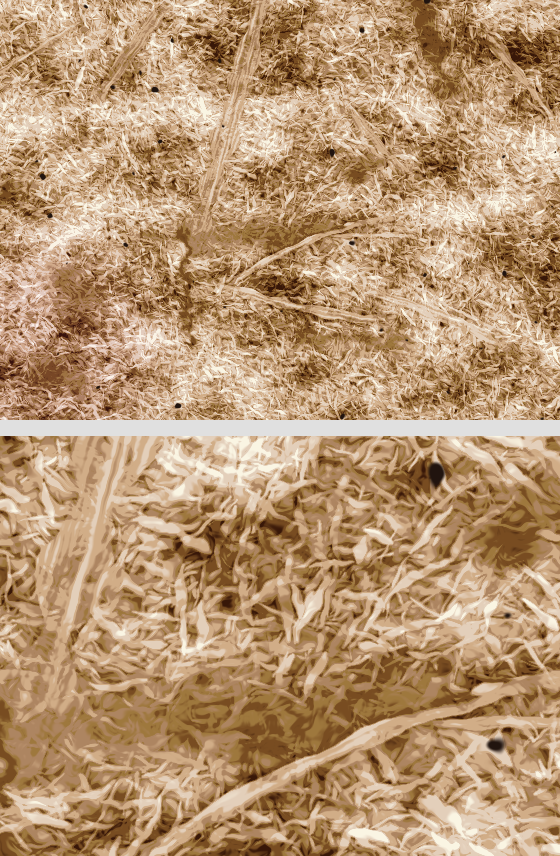
Top: the whole. Bottom: its middle third, enlarged.
A WebGL 2 fragment shader for this texture:

```glsl
#version 300 es
precision highp float;
// A mat of pale, dry plant fibre: layers of short ragged strands that shade
// each other, crossed by long striped straws, soft brown hollows and specks.
// Everything adds to one tone value, which a colour ramp turns into straw hues.
#define LAYERS 8
#define CELL 0.025
#define STRAND_WIDTH 0.11
#define STRAND_SHADE 0.45
#define ANGLE_SPREAD 2.5
#define BROAD 2.7
#define GRAIN 1.7
#define RAGGED 0.0042
#define EXPOSURE 0.64
#define CONTRAST 0.97

uniform vec2 u_resolution;
out vec4 fragColor;

float softEdge;

vec3 rand3(vec2 cell, float seed) {
  uvec3 v = uvec3(ivec3(vec3(cell, seed)) + 4096);
  v = v * 1664525u + 1013904223u;
  v.x += v.y * v.z; v.y += v.z * v.x; v.z += v.x * v.y;
  v ^= v >> 16u;
  v.x += v.y * v.z; v.y += v.z * v.x; v.z += v.x * v.y;
  return vec3(v >> 8u) / 16777216.0;
}

mat2 turn(float a) { return mat2(cos(a), -sin(a), sin(a), cos(a)); }

float corner(vec2 cell, vec2 offset) {
  float a = 6.2832 * rand3(cell, 7.0).x;
  return dot(vec2(cos(a), sin(a)), offset);
}

float gradientNoise(vec2 p) {
  vec2 i = floor(p), f = p - i, e = vec2(1, 0);
  vec2 u = f * f * f * (f * (f * 6.0 - 15.0) + 10.0);
  return mix(mix(corner(i, f), corner(i + e, f - e), u.x),
             mix(corner(i + e.yx, f - e.yx), corner(i + 1.0, f - 1.0), u.x), u.y);
}

vec2 noisePair(vec2 p) { return vec2(gradientNoise(p), gradientNoise(p + 40.0)); }

// One layer of short strands, painted over the tone below
float strands(float tone, vec2 p, float flow, float layer) {
  float size = CELL * (0.75 + 0.1 * layer), spin = layer * 1.3;
  vec2 q = turn(spin) * p / size, home = floor(q);
  float aa = softEdge / size;
  for (int k = 0; k < 9; k++) {
    vec2 cell = home + vec2(k % 3, k / 3) - 1.0;
    vec3 r = rand3(cell, layer + 20.0), s = rand3(cell, layer + 60.0);
    vec2 d = turn(flow + (r.z - 0.5) * ANGLE_SPREAD - spin) * (q - cell - r.xy);
    float halfLen = mix(0.25, 0.85, s.x), along = clamp(d.x / halfLen, -1.0, 1.0);
    float width = STRAND_WIDTH * mix(0.4, 1.2, s.y) * (1.0 - 0.6 * along * along);
    float dist = length(vec2(d.x - along * halfLen, d.y)) - width;
    tone -= STRAND_SHADE * smoothstep(0.13, 0.0, dist);
    float body = mix(-0.8, 1.5, s.z) + 0.3 * clamp(d.y / width, -1.0, 1.0);
    float cover = mix(0.5, 1.0, fract(s.y * 17.0));
    tone = mix(tone, body, cover * smoothstep(aa, -aa, dist));
  }
  return tone;
}

// Long straw from a to b, striped along its length and worn through in places
float straw(float tone, vec2 p, vec2 a, vec2 b, float bend, float width, float lift) {
  vec2 d = b - a;
  float len = length(d), t = dot(p - a, d) / (len * len);
  float off = (d.x * (p.y - a.y) - d.y * (p.x - a.x)) / len - bend * 4.0 * t * (1.0 - t);
  float ends = smoothstep(0.0, 0.25, t) * smoothstep(1.0, 0.75, t);
  float dist = abs(off) - width * (0.7 + 0.9 * gradientNoise(vec2(t * len * 18.0, lift * 9.0)));
  float stripes = gradientNoise(vec2(t * len * 9.0, off * 190.0 + lift * 31.0));
  float worn = 0.7 + 0.7 * gradientNoise(vec2(t * len * 22.0, off * 80.0));
  tone -= 0.7 * ends * smoothstep(0.009, 0.0, dist);
  float cover = clamp(worn, 0.0, 1.0) * ends * smoothstep(softEdge, -softEdge, dist);
  return mix(tone, lift + 2.6 * stripes, cover);
}

// Soft brown hollow around the line from a to b
float hollow(float tone, vec2 p, vec2 a, vec2 b, float radius, float depth) {
  vec2 d = b - a;
  float t = clamp(dot(p - a, d) / dot(d, d), 0.0, 1.0);
  float x = length(p - a - t * d) / radius;
  return mix(tone, depth, 0.65 * exp(-x * x));
}

vec3 ramp(float z) {
  vec3 c = mix(vec3(0.22, 0.09, 0.03), vec3(0.47, 0.30, 0.13), smoothstep(-3.0, -1.8, z));
  c = mix(c, vec3(0.62, 0.47, 0.24), smoothstep(-1.5, -1.05, z));
  c = mix(c, vec3(0.68, 0.52, 0.38), smoothstep(-0.95, -0.6, z));
  c = mix(c, vec3(0.82, 0.68, 0.53), smoothstep(-0.4, 0.1, z));
  c = mix(c, vec3(0.89, 0.81, 0.73), smoothstep(0.45, 1.0, z));
  return mix(c, vec3(0.98, 0.96, 0.89), smoothstep(1.5, 2.4, z));
}

void main() {
  vec2 p = gl_FragCoord.xy / u_resolution.y;
  softEdge = max(0.0013, 0.7 / u_resolution.y);
  vec2 wobble = noisePair(p * 24.0), fray = noisePair(p * 75.0 + 5.0);
  vec2 w = p + 0.007 * wobble + RAGGED * fray, h = p + 0.035 * wobble + 0.01 * fray;
  vec2 sway = p + 0.004 * wobble + 0.0015 * fray;
  float broad = gradientNoise(p * vec2(3.5, 5.0) + 3.0)
              + 0.75 * gradientNoise(p * vec2(8.0, 13.0)) + 0.5 * gradientNoise(p * 24.0 + 71.0);
  float flow = -0.3 + 2.2 * gradientNoise(p * 2.3 + 11.0);

  // Fibre mat
  float tone = -0.9 + 1.5 * gradientNoise(p * 70.0);
  for (int i = 0; i < LAYERS; i++) tone = strands(tone, w, flow, float(i));
  tone += BROAD * broad;
  tone += GRAIN * gradientNoise(turn(-0.4) * w * vec2(55.0, 115.0));

  // Pits and glints
  tone -= 1.9 * smoothstep(0.28, 0.55, gradientNoise(w * 52.0 + 9.0));
  tone += 0.9 * smoothstep(0.25, 0.5, gradientNoise(turn(0.6) * w * vec2(45.0, 100.0) + 33.0));

  // Hollows
  tone = hollow(tone, h, vec2(0.45, 0.43), vec2(0.78, 0.45), 0.034, -2.2);
  tone = hollow(tone, h, vec2(0.99, 1.01), vec2(1.07, 0.79), 0.036, -3.4);
  tone = hollow(tone, h, vec2(0.44, 0.46), vec2(0.45, 0.18), 0.010, -3.4);
  tone = hollow(tone, h, vec2(0.14, 0.34), vec2(0.19, 0.29), 0.045, -2.2);
  tone = hollow(tone, h, vec2(0.72, 0.19), vec2(0.96, 0.18), 0.022, -2.3);
  tone = hollow(tone, h, vec2(0.83, 0.58), vec2(0.90, 0.62), 0.024, -2.6);
  tone = hollow(tone, h, vec2(0.10, 0.12), vec2(0.18, 0.09), 0.035, -2.0);
  tone = hollow(tone, h, vec2(0.01, 0.56), vec2(0.03, 0.53), 0.020, -3.4);

  // Straws
  tone = straw(tone, sway, vec2(0.65, 1.13), vec2(0.44, 0.36), 0.012, 0.034, -0.2);
  tone = straw(tone, sway, vec2(0.41, 1.01), vec2(0.21, 0.74), 0.0, 0.022, -0.55);
  tone = straw(tone, sway, vec2(1.13, 0.94), vec2(1.36, 0.62), 0.02, 0.016, -0.1);
  tone = straw(tone, sway, vec2(0.81, 0.78), vec2(1.01, 0.56), -0.015, 0.013, -0.1);
  tone = straw(tone, sway, vec2(-0.08, 0.78), vec2(0.23, 0.97), 0.0, 0.008, 0.2);
  tone = straw(tone, sway, vec2(0.83, 0.32), vec2(1.24, 0.16), 0.012, 0.019, 0.6);
  tone = straw(tone, sway, vec2(0.45, 0.35), vec2(0.97, 0.23), -0.02, 0.014, 0.3);
  tone = straw(tone, sway, vec2(0.50, 0.29), vec2(0.98, 0.49), 0.035, 0.008, 0.7);
  tone = straw(tone, sway, vec2(0.75, 0.437), vec2(1.02, 0.437), 0.002, 0.006, 0.9);

  vec3 color = ramp((tone + EXPOSURE) * CONTRAST);
  color += vec3(0.0, -0.02, 0.02) * smoothstep(0.4, 0.1, length(p - vec2(0.1, 0.15)));

  // Dark specks
  vec2 home = floor(p / 0.1);
  for (int k = 0; k < 9; k++) {
    vec2 cell = home + vec2(k % 3, k / 3) - 1.0;
    vec3 r = rand3(cell, 99.0), s = rand3(cell, 120.0);
    float dist = length(w - 0.1 * (cell + r.xy)) - mix(0.002, 0.008, s.x * s.x);
    color = mix(color, vec3(0.13, 0.08, 0.06), step(r.z, 0.3) * smoothstep(0.002, -0.002, dist));
  }
  fragColor = vec4(color, 1.0);
}
```
